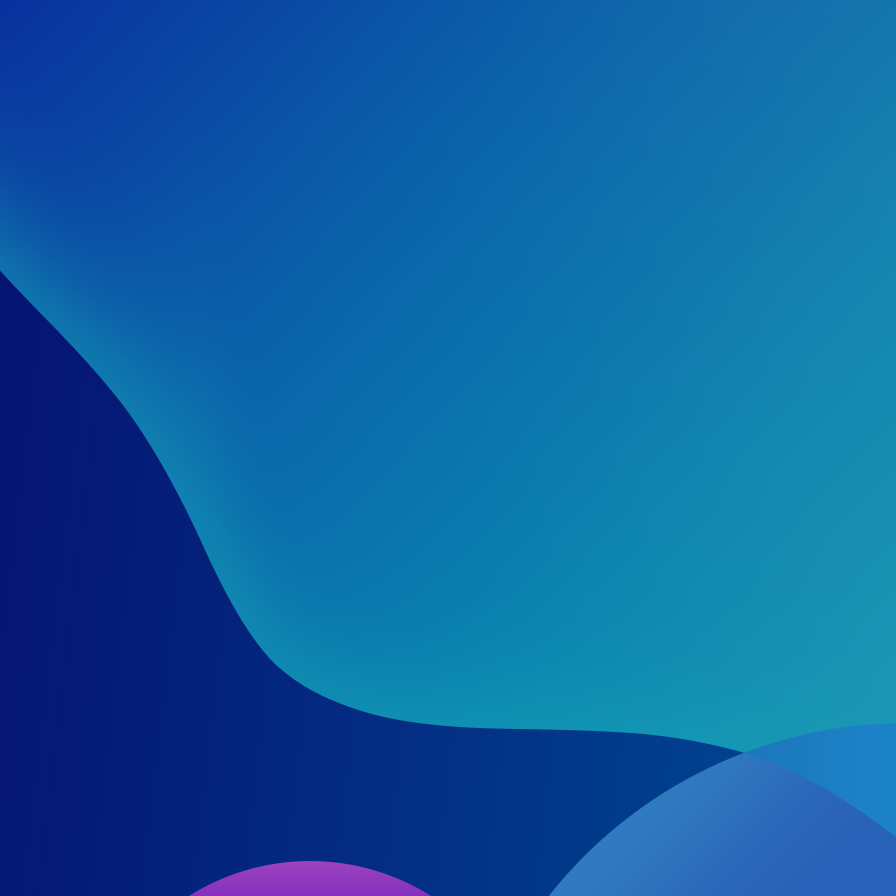
This background is drawn by a Shadertoy shader. Its source:

```glsl
// Knots of the wave: position, height, slope
const vec3 waveKnots[10] = vec3[10](
    vec3(0.0, 0.698, -1.1), vec3(0.13, 0.557, -1.25),
    vec3(0.228, 0.388, -2.2), vec3(0.3125, 0.254, -0.86),
    vec3(0.39, 0.211, -0.36), vec3(0.495, 0.190, -0.09),
    vec3(0.6, 0.186, -0.02), vec3(0.703, 0.182, -0.07),
    vec3(0.83, 0.160, -0.28), vec3(1.0, 0.066, -0.75));

// Smooth cubic curve through the knots
float waveHeight(float x) {
    float height = waveKnots[0].y + waveKnots[0].z * x;
    for (int i = 0; i < 9; i++) {
        vec3 a = waveKnots[i], b = waveKnots[i + 1];
        if (x >= a.x) {
            float span = b.x - a.x;
            float t = (x - a.x) / span;
            float s = 1.0 - t;
            height = s * s * ((1.0 + 2.0 * t) * a.y + t * span * a.z)
                   + t * t * ((3.0 - 2.0 * t) * b.y - s * span * b.z);
        }
    }
    return height;
}

float waveDistance(vec2 p) {
    float slope = (waveHeight(p.x + 0.004) - waveHeight(p.x - 0.004)) / 0.008;
    return (p.y - waveHeight(p.x)) / sqrt(1.0 + slope * slope);
}

float circleDistance(vec2 p, vec2 center, float radius) {
    return length(p - center) - radius;
}

// Antialiased coverage, one where the distance is negative
float coverage(float d) {
    return clamp(0.5 - d * iResolution.y, 0.0, 1.0);
}

vec3 skyColor(vec2 p) {
    float t = 3.0 * (0.52 * p.x + 0.48 * (1.0 - p.y));
    vec3 color = mix(vec3(0.035, 0.19, 0.62), vec3(0.04, 0.385, 0.665), clamp(t, 0.0, 1.0));
    color = mix(color, vec3(0.035, 0.525, 0.69), clamp(t - 1.0, 0.0, 1.0));
    color = mix(color, vec3(0.07, 0.62, 0.71), clamp(t - 2.0, 0.0, 1.0));
    color.r += 0.045 * smoothstep(0.45, 1.0, p.x);
    return color;
}

void mainImage(out vec4 fragColor, in vec2 fragCoord) {
    vec2 p = fragCoord / iResolution.xy;
    float wave = waveDistance(p);
    float inWave = coverage(wave);

    // Sky with a teal glow along the wave
    float glow = 0.5 * exp(-pow(max(wave, 0.0) / 0.065, 1.4));
    vec3 sky = mix(skyColor(p), vec3(0.08, 0.61, 0.71), glow);

    // Deep blue wave
    float depth = clamp(p.x + 0.12 * (0.65 - p.y), 0.0, 1.0);
    vec3 deep = mix(vec3(0.02, 0.075, 0.445), vec3(0.0, 0.28, 0.58), depth);
    vec3 color = mix(sky, deep, inWave);

    // Translucent disc, tinted by what lies behind it
    float disc = circleDistance(p, vec2(1.011, -0.315), 0.508);
    vec3 discOverSky = mix(vec3(0.11, 0.47, 0.74), vec3(0.11, 0.51, 0.78),
                           smoothstep(0.83, 1.0, p.x));
    vec3 discOverWave = mix(vec3(0.19, 0.48, 0.75), vec3(0.16, 0.39, 0.725),
                            smoothstep(0.63, 0.9, p.x - p.y + 0.03));
    color = mix(color, mix(discOverSky, discOverWave, inWave), coverage(disc));

    // Purple mound
    float mound = circleDistance(p, vec2(0.346, -0.215), 0.254);
    vec3 purple = mix(vec3(0.52, 0.19, 0.75), vec3(0.61, 0.26, 0.74), clamp(p.y / 0.039, 0.0, 1.0));
    color = mix(color, purple, coverage(mound));

    fragColor = vec4(color, 1.0);
}
```
